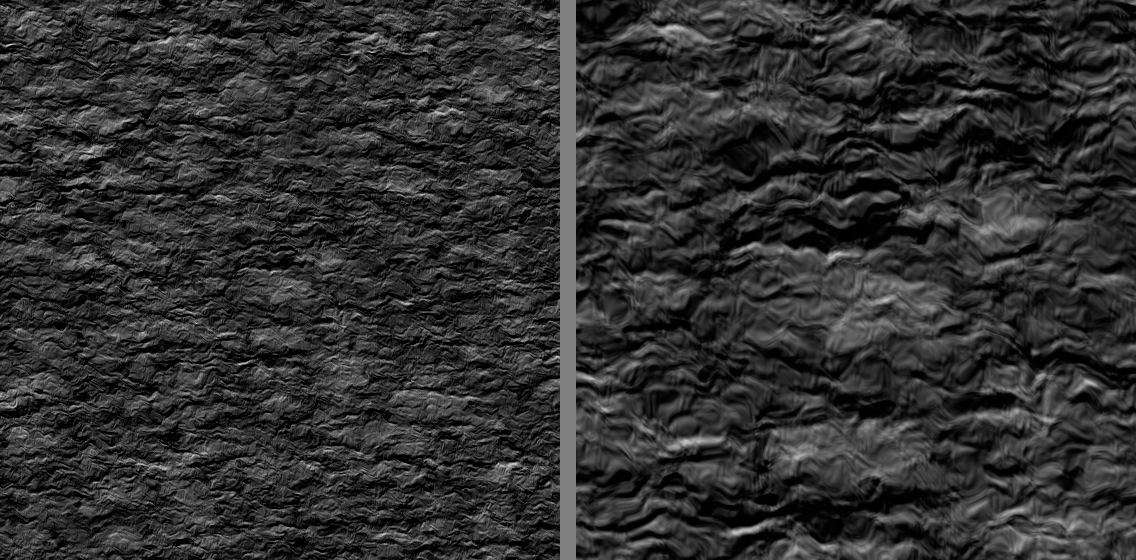
Left: the whole. Right: its middle third, enlarged.
A Shadertoy shader for this texture:

```glsl
// Dark weathered stone wall: rough, crusty broken courses lit from above.
#define ROWS 17.0
#define STONES_PER_ROW 5.0
#define BEVEL 0.008
#define STONE_HEIGHT 0.2
#define CRUST_FREQ 16.0
#define CRUST_STRETCH 2.2
#define LIGHT_STEP vec2(-0.0012, 0.003)
#define RELIEF 1.75
#define CAVITY 0.42
#define JOINT_SHADE 0.08
#define PIT_SHADE 0.11
#define BASE_TONE 0.2

float hash(vec2 p) {
    return fract(sin(dot(p, vec2(127.1, 311.7))) * 43758.5453);
}

vec2 gradient(vec2 cell) {
    return 2.0 * vec2(hash(cell), hash(cell + 57.3)) - 1.0;
}

// Gradient noise centred on zero
float noise(vec2 p) {
    vec2 i = floor(p), f = fract(p);
    vec2 u = f * f * f * (f * (f * 6.0 - 15.0) + 10.0);
    vec2 r = vec2(1.0, 0.0), s = r.yx;
    float a = dot(gradient(i), f);
    float b = dot(gradient(i + r), f - r);
    float c = dot(gradient(i + s), f - s);
    float d = dot(gradient(i + 1.0), f - 1.0);
    return mix(mix(a, b, u.x), mix(c, d, u.x), u.y);
}

mat2 rotation(float angle) {
    float c = cos(angle), s = sin(angle);
    return mat2(c, s, -s, c);
}

// Small ragged displacement that breaks up every outline
vec2 ragged(vec2 p) {
    vec2 coarse = vec2(noise(p * 22.0), noise(p * 22.0 + 31.0));
    vec2 fine = vec2(noise(p * 70.0 + 9.0), noise(p * 70.0 + 53.0));
    return 0.014 * coarse + 0.007 * fine;
}

// Flaky bumps separated by creases, finer octaves less stretched
float crust(vec2 p) {
    float sum = 0.0, amp = 1.0, freq = CRUST_FREQ;
    for (int i = 0; i < 5; i++) {
        float k = float(i);
        float stretch = mix(CRUST_STRETCH, 1.1, k / 4.0);
        vec2 q = rotation(0.5 * k) * (p * vec2(freq / stretch, freq));
        sum += amp * abs(noise(q + 17.0 * k));
        amp *= 0.6;
        freq *= 1.95;
    }
    return sum;
}

// Sharp-edged holes between the crumbs
float pits(vec2 p) {
    float n = noise(p * vec2(24.0, 48.0) + 3.0) + 0.5 * noise(p * vec2(60.0, 95.0));
    return smoothstep(0.14, 0.26, n);
}

// Irregular courses: x = stone relief, y = joint darkness
vec2 courses(vec2 p) {
    float patchy = smoothstep(-0.12, 0.18, noise(p * vec2(4.5, 10.0) + 8.0));
    p.y += 0.04 * noise(p * vec2(2.5, 5.0))
         + 0.02 * noise(p * vec2(10.0, 17.0));
    float row = floor(p.y * ROWS);
    float x = p.x * STONES_PER_ROW + 7.0 * hash(vec2(row, 3.0));
    x += 0.5 * noise(vec2(x, row * 5.3));
    vec2 local = fract(vec2(x, p.y * ROWS));
    vec2 edge = (0.5 - abs(local - 0.5)) / vec2(STONES_PER_ROW, ROWS);
    float dist = min(edge.x * 0.6, edge.y);
    float profile = smoothstep(0.0, BEVEL, dist);
    float bulge = mix(0.3, 1.0, hash(vec2(floor(x), row)));
    return patchy * vec2(profile * bulge, 1.0 - profile);
}

// Surface: x = height, y = depth of crease, pit and joint shade
vec2 surface(vec2 p) {
    float rough = 1.0 + 0.7 * noise(p * vec2(5.0, 9.0) + 20.0);
    vec2 q = p + ragged(p);
    float crumbs = crust(q), hole = pits(q);
    vec2 stone = courses(q);
    float h = rough * crumbs + STONE_HEIGHT * stone.x - 0.06 * hole;
    float shade = CAVITY * (0.32 - crumbs) + PIT_SHADE * hole + JOINT_SHADE * stone.y;
    return vec2(h, shade);
}

void mainImage(out vec4 fragColor, in vec2 fragCoord) {
    vec2 p = fragCoord / iResolution.y;

    // Upward-facing ledges catch the light, hollows fall into shade
    vec2 here = surface(p);
    float slope = here.x - surface(p + LIGHT_STEP).x;
    float tone = BASE_TONE + RELIEF * slope - here.y;

    // Broad patches vary a little
    tone += 0.06 * noise(p * vec2(5.0, 9.0) + 40.0);

    // Soft floor keeps the shadows near black
    tone = 0.5 * (tone + sqrt(tone * tone + 0.0015));
    fragColor = vec4(vec3(min(tone, 0.75)), 1.0);
}
```
